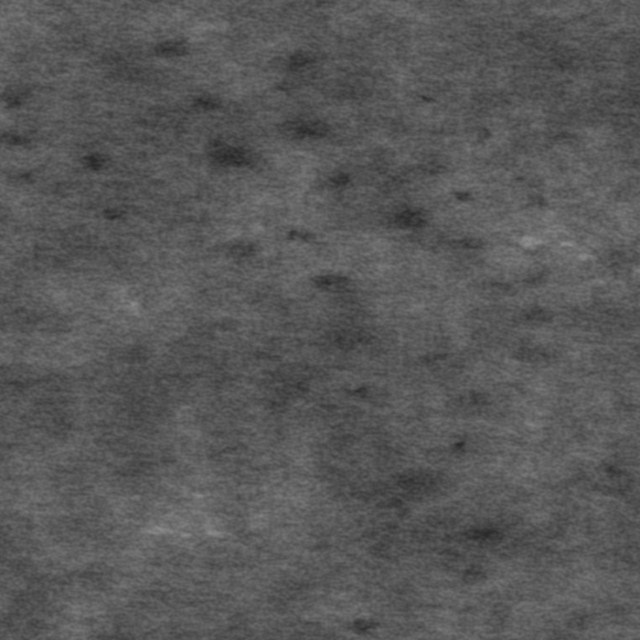
This texture is drawn by a three.js fragment shader. Its source:

```glsl
// Dark grey weathered stone with soft clouds, horizontal grain and ragged dark pits.
varying vec2 vUv;

const float BASE_GREY = 0.349;
const float CLOUD_DEPTH = 0.095;
const float MOTTLE_DEPTH = 0.060;
const float STREAK_DEPTH = 0.066;
const float GRAIN_DEPTH = 0.070;
const float SPECK_DEPTH = 0.050;
const float PIT_DEPTH = 0.165;
const float GLINT_DEPTH = 0.12;

const vec2 CLOUD_SCALE = vec2(3.4, 4.4);
const vec2 MOTTLE_SCALE = vec2(12.0, 19.0);
const vec2 STREAK_SCALE = vec2(32.0, 82.0);
const vec2 GRAIN_SCALE = vec2(95.0, 165.0);
const vec2 SPECK_SCALE = vec2(170.0, 210.0);
const vec2 GLINT_SCALE = vec2(26.0, 52.0);
const vec2 PIT_CELLS = vec2(10.0, 17.0);
const vec2 PIT_RADIUS_MIN = vec2(0.017, 0.009);
const vec2 PIT_RADIUS_MAX = vec2(0.042, 0.019);
const float PIT_CHANCE_LOW = 0.14;
const float PIT_CHANCE_HIGH = 0.36;
const float GRAIN_TILT = 0.05;

vec2 hash2(vec2 p) {
  vec3 q = fract(vec3(p.xyx) * vec3(0.1031, 0.1030, 0.0973));
  q += dot(q, q.yzx + 33.33);
  return fract((q.xx + q.yz) * q.zy);
}

// Gradient at a lattice corner, dotted with the offset from it.
float cornerSlope(vec2 cell, vec2 offset) {
  float angle = 6.2832 * hash2(cell + 57.0).x;
  return dot(vec2(cos(angle), sin(angle)), offset);
}

float gradientNoise(vec2 p) {
  vec2 i = floor(p);
  vec2 f = fract(p);
  vec2 w = f * f * f * (f * (f * 6.0 - 15.0) + 10.0);
  vec2 e = vec2(1.0, 0.0);
  float low = mix(cornerSlope(i, f), cornerSlope(i + e, f - e), w.x);
  float high = mix(cornerSlope(i + e.yx, f - e.yx), cornerSlope(i + 1.0, f - 1.0), w.x);
  return mix(low, high, w.y);
}

// Each octave is turned a little to hide the lattice.
float fbm(vec2 p) {
  float sum = 0.0;
  float gain = 1.0;
  for (int octave = 0; octave < 3; octave++) {
    sum += gain * gradientNoise(p);
    p = mat2(1.95, 0.5, -0.5, 1.95) * p + 19.7;
    gain *= 0.5;
  }
  return sum;
}

// Scattered flat pits, gathered in loose groups and denser toward the top.
float pits(vec2 uv) {
  vec2 wobble = vec2(gradientNoise(uv * vec2(42.0, 60.0) + 31.0),
                     gradientNoise(uv * vec2(40.0, 70.0) + 83.0));
  vec2 p = uv + wobble * vec2(0.024, 0.015);
  vec2 home = floor(p * PIT_CELLS);
  float cover = 0.0;
  for (int y = -1; y <= 1; y++) {
    for (int x = -1; x <= 1; x++) {
      vec2 cell = home + vec2(float(x), float(y));
      vec2 place = hash2(cell + 11.0);
      vec2 trait = hash2(cell + 140.0);
      vec2 center = (cell + 0.15 + 0.7 * place) / PIT_CELLS;
      float group = 1.0 + 1.8 * gradientNoise(center * 4.0 + 7.3);
      float chance = group * mix(PIT_CHANCE_LOW, PIT_CHANCE_HIGH, smoothstep(0.4, 0.65, center.y));
      float size = hash2(cell + 260.0).x;
      vec2 d = (p - center) / mix(PIT_RADIUS_MIN, PIT_RADIUS_MAX, size * size);
      float strength = step(trait.x, chance) * mix(0.5, 1.0, trait.y);
      cover = max(cover, strength * exp(-dot(d, d)));
    }
  }
  return cover;
}

void main() {
  vec2 uv = vUv;
  vec2 grainUv = uv + vec2(0.0, GRAIN_TILT * uv.x);

  // Broad tone down to fine grain
  float cloud = fbm(uv * CLOUD_SCALE + 3.7);
  float mottle = fbm(grainUv * MOTTLE_SCALE + 41.0);
  float streak = gradientNoise(grainUv * STREAK_SCALE + 12.5);
  float grain = gradientNoise(grainUv * GRAIN_SCALE + 5.1);
  float speck = gradientNoise(grainUv * SPECK_SCALE + 91.0);
  float grey = BASE_GREY + CLOUD_DEPTH * cloud + MOTTLE_DEPTH * mottle
             + STREAK_DEPTH * streak + GRAIN_DEPTH * grain + SPECK_DEPTH * speck;

  // Pale worn flecks where the clouds are bright
  float fleck = smoothstep(0.15, 0.65, gradientNoise(grainUv * GLINT_SCALE + 64.0));
  grey += GLINT_DEPTH * fleck * smoothstep(0.1, 0.6, cloud);

  // Pits, broken up by the streaks
  grey -= PIT_DEPTH * pits(uv) * clamp(0.95 + 0.8 * streak, 0.4, 1.3);

  gl_FragColor = vec4(vec3(clamp(grey, 0.17, 0.54)), 1.0);
}
```
